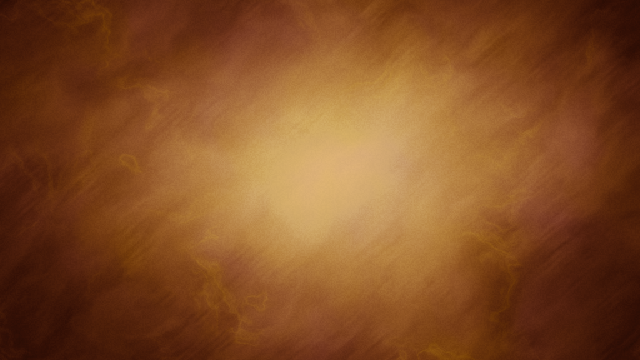
Give the GLSL for this background, as a Shadertoy shader.

```glsl
const vec3 PALETTE[6] = vec3[6](
    vec3(0.20, 0.06, 0.02), vec3(0.32, 0.13, 0.04), vec3(0.45, 0.22, 0.08),
    vec3(0.58, 0.34, 0.16), vec3(0.71, 0.50, 0.27), vec3(0.81, 0.65, 0.43));

// Broad light and dark patches: centre x, centre y, radius, strength
const vec4 PATCHES[9] = vec4[9](
    vec4(-0.82, -0.27, 0.20, -0.13), vec4(0.80, -0.25, 0.20, -0.16),
    vec4(0.49, -0.27, 0.15, -0.15), vec4(0.84, 0.46, 0.24, -0.13),
    vec4(-0.88, 0.46, 0.20, -0.10), vec4(-0.58, 0.17, 0.26, 0.05),
    vec4(0.68, 0.09, 0.22, 0.07), vec4(0.24, 0.25, 0.13, 0.06),
    vec4(-0.45, -0.40, 0.25, -0.07));

const vec2 GLOW_CENTER = vec2(0.03, 0.025);
const float GLOW_ASPECT = 1.35;
const float GLOW_RADIUS = 0.50;
const float GLOW_FALLOFF = 1.8;
const float GLOW_LEVEL = 1.09;
const float STROKE_ANGLE = 0.72;
const float CLOUD_AMOUNT = 0.38;
const float MOTTLE_AMOUNT = 0.16;
const float STREAK_AMOUNT = 0.09;
const float VEIN_AMOUNT = 0.09;
const float GRAIN_AMOUNT = 0.045;
const vec3 OCHRE_TINT = vec3(0.012, 0.022, -0.045);

float hash(vec2 p) {
    vec3 q = fract(vec3(p.xyx) * 0.1031);
    q += dot(q, q.yzx + 33.33);
    return fract((q.x + q.y) * q.z);
}

float noise(vec2 p) {
    vec2 cell = floor(p);
    vec2 f = fract(p);
    f = f * f * (3.0 - 2.0 * f);
    return mix(mix(hash(cell), hash(cell + vec2(1, 0)), f.x),
               mix(hash(cell + vec2(0, 1)), hash(cell + vec2(1, 1)), f.x), f.y);
}

// Layered noise, centred on zero
float fbm(vec2 p) {
    float sum = 0.0;
    float weight = 0.5;
    for (int i = 0; i < 5; i++) {
        sum += weight * (noise(p) - 0.5);
        p = mat2(1.6, 1.2, -1.2, 1.6) * p + 17.3;
        weight *= 0.5;
    }
    return sum;
}

// Thin crests along the zero line of a noise field
float veins(vec2 p) {
    return pow(1.0 - min(abs(fbm(p)) * 5.0, 1.0), 5.0);
}

vec3 ramp(float tone) {
    float x = clamp(tone, 0.0, 1.0) * 5.0;
    int i = min(int(x), 4);
    vec3 color = mix(PALETTE[i], PALETTE[i + 1], x - float(i));
    // Carry the ends of the ramp slightly past its outer colours
    return color * (1.0 + 0.5 * max(tone - 1.0, 0.0)) * (1.0 + 2.5 * min(tone, 0.0));
}

float lightField(vec2 p) {
    vec2 d = (p - GLOW_CENTER) / vec2(GLOW_ASPECT, 1.0);
    float tone = GLOW_LEVEL * exp(-pow(length(d) / GLOW_RADIUS, GLOW_FALLOFF));
    for (int i = 0; i < 9; i++) {
        vec2 offset = (p - PATCHES[i].xy) / PATCHES[i].z;
        tone += PATCHES[i].w * exp(-dot(offset, offset));
    }
    return tone;
}

void mainImage(out vec4 fragColor, in vec2 fragCoord) {
    vec2 p = (fragCoord - 0.5 * iResolution.xy) / iResolution.y;
    float c = cos(STROKE_ANGLE);
    float s = sin(STROKE_ANGLE);
    vec2 along = vec2(c * p.x + s * p.y, c * p.y - s * p.x);
    vec2 warp = vec2(fbm(p * 5.0 + 3.0), fbm(p * 5.0 + 41.0));

    // Clouds and mottling drawn out along the brush direction
    float glow = lightField(p);
    float calm = mix(1.0, 0.45, smoothstep(0.4, 1.0, glow));
    float cloud = fbm(along * vec2(3.0, 5.5) + warp * 0.8 + 8.0);
    float mottle = fbm(along * vec2(10.0, 19.0) + warp * 2.0 + 60.0);
    float tone = glow + calm * (CLOUD_AMOUNT * cloud + MOTTLE_AMOUNT * mottle);

    // Fine diagonal strokes, raised creases and grain
    float streak = noise(along * vec2(13.0, 115.0) + warp * 3.0) - 0.5;
    float strokeMask = smoothstep(-0.15, 0.25, fbm(p * 6.0 + 90.0));
    float creaseMask = smoothstep(-0.05, 0.22, fbm(p * 4.0 + 25.0));
    float crease = veins(p * 6.0 + warp * 2.5 + 12.0) * creaseMask;
    float grain = hash(floor(p * 288.0) + 500.0) - 0.5;
    tone += STREAK_AMOUNT * streak * strokeMask * calm;
    tone += VEIN_AMOUNT * crease * calm + GRAIN_AMOUNT * grain;

    // Drift between ochre and rose brown
    float hue = 3.0 * fbm(p * 4.5 + warp + 130.0) + 0.8 * crease;
    vec3 color = ramp(tone) + OCHRE_TINT * hue * smoothstep(0.0, 0.5, tone);
    fragColor = vec4(clamp(color, 0.0, 1.0), 1.0);
}
```
